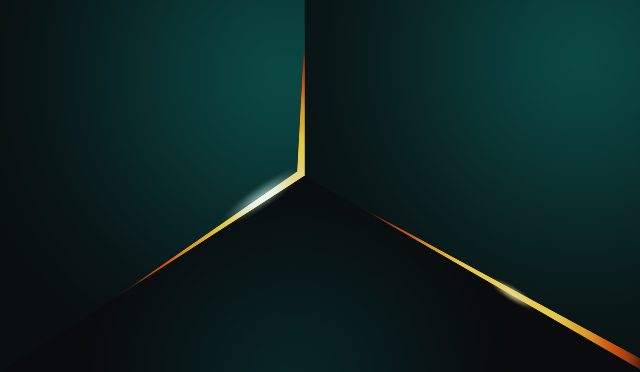
This background is drawn by a Shadertoy shader. Its source:

```glsl
// Three dark teal panels meeting at a corner, with tapering gold edges and soft glints.

// Signed distance to the line a-b, positive on its left.
float side(vec2 p, vec2 a, vec2 b) {
    vec2 d = normalize(b - a);
    return dot(p - a, vec2(-d.y, d.x));
}

// Antialiased coverage of a signed distance, positive inside.
float cover(float d) {
    return smoothstep(-0.5, 0.5, d * iResolution.y);
}

// Radial gradient from a lit centre to a dark rim.
vec3 panel(vec2 p, vec2 centre, float radius, vec3 lit, vec3 dark) {
    return mix(lit, dark, smoothstep(-0.15, 1.0, length(p - centre) / radius));
}

// Metal ramp: ember, orange, yellow; alpha fades in at the tip.
vec4 gold(float t) {
    vec3 c = mix(vec3(0.36, 0.12, 0.05), vec3(0.79, 0.30, 0.07), smoothstep(0.1, 0.45, t));
    c = mix(c, vec3(0.87, 0.61, 0.16), smoothstep(0.4, 0.72, t));
    c = mix(c, vec3(0.90, 0.79, 0.28), smoothstep(0.68, 1.0, t));
    return vec4(c, smoothstep(0.0, 0.3, t));
}

// Elliptical glint stretched along a direction.
float glint(vec2 p, vec2 centre, vec2 along, vec2 size) {
    vec2 d = normalize(along), q = p - centre;
    q = vec2(dot(q, d), dot(q, vec2(-d.y, d.x))) / size;
    return smoothstep(1.0, 0.0, length(q));
}

void mainImage(out vec4 fragColor, in vec2 fragCoord) {
    vec2 p = fragCoord / iResolution.y;
    vec2 corner = vec2(0.819, 0.528);
    vec2 rightEnd = vec2(1.718, 0.009);

    // Panel shapes
    float leftPanel = min(corner.x - p.x, side(p, vec2(0.0), corner));
    float rightSlope = side(p, corner, rightEnd);
    float rightPanel = min(p.x - corner.x, rightSlope);

    // Panel shading
    vec3 teal = vec3(0.04, 0.29, 0.275);
    vec3 col = panel(p, vec2(0.79, -0.02), 0.66, vec3(0.03, 0.145, 0.15), vec3(0.036, 0.042, 0.048));
    vec3 leftCol = panel(p, vec2(0.765, 0.80), 0.88, teal, vec3(0.035, 0.06, 0.068));
    vec3 rightCol = panel(p, vec2(1.566, 0.843), 0.86, teal, vec3(0.036, 0.07, 0.075));
    float upper = cover(max(side(p, vec2(0.0), corner) * step(p.x, corner.x), rightPanel));
    upper = p.x < corner.x ? cover(side(p, vec2(0.0), corner)) : cover(rightSlope);
    col = mix(col, mix(leftCol, rightCol, cover(p.x - corner.x)), upper);

    // Bent gold edge of the left panel
    vec2 bend = vec2(0.799, 0.539);
    float inner = min(side(p, bend, vec2(0.819, 0.91)), side(p, vec2(0.298, 0.192), bend));
    vec4 metal = gold(min((0.92 - p.y) / 0.32, (p.x - 0.298) / 0.32));
    metal.rgb = mix(metal.rgb, vec3(0.90, 0.83, 0.48), smoothstep(0.08, 0.0, distance(p, corner)));
    col = mix(col, metal.rgb, metal.a * cover(min(leftPanel, -inner)));

    // Straight gold edge of the right panel
    float rightGold = min(rightPanel, -side(p, vec2(0.962, 0.447), vec2(1.718, 0.038)));
    metal = gold(min((p.x - 0.962) / 0.29, (1.78 - p.x) / 0.3));
    col = mix(col, metal.rgb, metal.a * cover(rightGold));

    // Glints: a broad halo, then a bright core held to the metal
    float halo = glint(p, vec2(0.705, 0.472), vec2(0.83, 0.56), vec2(0.14, 0.034));
    col = mix(col, vec3(0.72, 0.86, 0.84), 0.65 * halo);
    float core = glint(p, vec2(0.709, 0.468), vec2(0.83, 0.56), vec2(0.13, 0.05));
    col = mix(col, vec3(0.95, 0.97, 0.93), core * cover(min(leftPanel, -inner)));
    halo = glint(p, vec2(1.378, 0.210), vec2(0.85, -0.53), vec2(0.085, 0.022));
    col = mix(col, vec3(0.91, 0.84, 0.56), 0.85 * halo);

    fragColor = vec4(col, 1.0);
}
```
